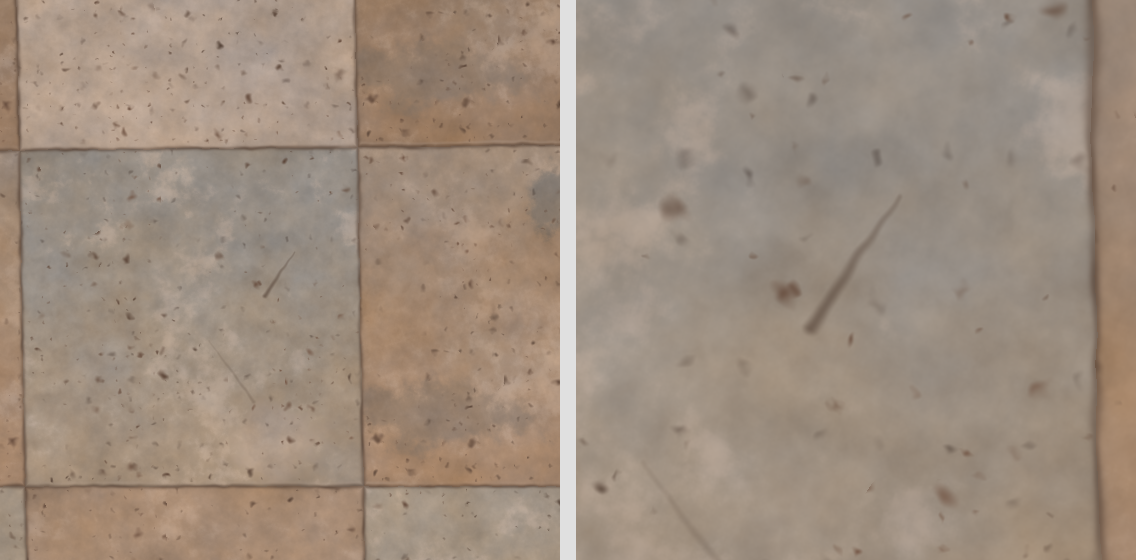
Left, the full canvas; right, a detail of the centre.
This texture is drawn by a WebGL 1 fragment shader. Its source:

```glsl
precision highp float;
// Worn stone floor tiles: a slightly skewed square grid with thin soft joints.
// Each tile mixes a grey or warm base with layered noise, ragged stains,
// clustered soft pits and a few tapering scratches.

uniform vec2 u_resolution;

#define PITCH vec2(0.604, 0.600)
#define CORNER vec2(0.047, 0.131)
#define JOINT_HALF 0.0034
#define PIT_CHANCE 0.30
#define SPECK_CHANCE 0.17
#define MOTTLE 0.17
#define GREY vec3(0.640, 0.580, 0.515)
#define WARM vec3(0.645, 0.535, 0.445)
#define OCHRE vec3(0.630, 0.500, 0.395)
#define SLATE vec3(0.560, 0.535, 0.510)
#define PALE vec3(0.715, 0.635, 0.575)
#define DARK vec3(0.330, 0.260, 0.215)

float hash(vec2 p) {
  return fract(sin(dot(p, vec2(127.1, 311.7))) * 43758.5453);
}

float noise(vec2 p) {
  vec2 i = floor(p), f = fract(p);
  f = f * f * (3.0 - 2.0 * f);
  return mix(mix(hash(i), hash(i + vec2(1.0, 0.0)), f.x),
             mix(hash(i + vec2(0.0, 1.0)), hash(i + 1.0), f.x), f.y);
}

float fbm(vec2 p) {
  float sum = 0.0, amp = 0.5;
  for (int i = 0; i < 5; i++) {
    sum += amp * noise(p);
    p = mat2(1.6, 1.2, -1.2, 1.6) * p + 7.3;
    amp *= 0.6;
  }
  return sum / 1.153;
}

// One irregular, randomly turned, soft pit per grid cell, kept by chance
float pits(vec2 uv, float cells, float chance) {
  vec2 g = uv * cells, c = floor(g);
  vec2 v = fract(g) - 0.35 - 0.3 * vec2(hash(c + 3.1), hash(c + 8.7));
  float a = 6.283 * hash(c + 1.9);
  v = mat2(cos(a), sin(a), -sin(a), cos(a)) * v;
  v.x *= 1.0 + 0.8 * hash(c + 5.3);
  v += 0.16 * (vec2(noise(g * 6.0), noise(g * 6.0 + 31.0)) - 0.5);
  float r = 0.14 + 0.13 * pow(hash(c + 6.1), 2.0);
  float strength = 0.25 + 0.75 * hash(c + 2.3);
  return step(hash(c), chance) * strength * (1.0 - smoothstep(0.0, r, length(v)));
}

// Line from a along dir, thinning towards its far end
float scratch(vec2 f, vec2 a, vec2 dir, float width) {
  vec2 v = f - a;
  float t = clamp(dot(v, dir) / dot(dir, dir), 0.0, 1.0);
  float w = width * (1.0 - 0.5 * t);
  return (1.0 - smoothstep(0.0, w, length(v - dir * t))) * (1.0 - 0.6 * t);
}

// Ragged soft stain
float stain(vec2 f, vec2 centre, vec2 size, float ragged) {
  return 1.0 - smoothstep(0.5, 1.2, length((f - centre) / size) + ragged);
}

void main() {
  vec2 p = gl_FragCoord.xy / u_resolution;
  float pixel = 1.0 / u_resolution.y;

  // Skewed grid with slightly wavering joints
  vec2 skew = vec2(-0.017 * p.y, 0.010 * p.x * smoothstep(0.1, 0.7, p.y));
  vec2 waver = vec2(noise(p * 12.0), noise(p * 12.0 + 40.0)) - 0.5;
  waver += 0.8 * (vec2(noise(p * 60.0), noise(p * 60.0 + 40.0)) - 0.5);
  vec2 q = (p - CORNER - skew + 0.0028 * waver) / PITCH;
  vec2 id = floor(q), f = fract(q);

  // Warm tiles of one column share their markings
  float warm = mod(id.x + min(id.y, 0.0), 2.0);
  float upper = step(0.5, id.y);
  vec2 seed = 13.0 * vec2(id.x, id.y * (1.0 - warm)) + 20.0;
  vec2 uv = f + seed;
  float broad = fbm(uv * 3.0);
  float cloud = fbm(uv * vec2(7.0, 8.0) + 50.0);
  float blotch = fbm(uv * 15.0 + 70.0);
  float fine = fbm(uv * 30.0);
  float ragged = (cloud - 0.5) * 1.8 + (fine - 0.5) * 0.9;

  // Base tone: cooler above, warmer below
  vec3 col = mix(GREY, WARM, warm);
  float cool = smoothstep(0.35, 1.0, f.y + (broad - 0.5) * 1.4) * step(-0.5, id.y);
  col = mix(col, SLATE, cool * mix(0.75, 0.40, warm) * (1.0 - upper * (1.0 - warm)));
  col = mix(col, OCHRE, smoothstep(0.6, 0.0, f.y + ragged * 0.4) * mix(0.20, 0.55, warm));
  col = mix(col, PALE, upper * (1.0 - warm) * 0.80);
  col *= 1.0 - 0.08 * upper * warm;

  // Stains and pale wear
  col = mix(col, SLATE * vec3(0.97, 0.90, 0.84), 0.50 * warm * stain(f, vec2(0.25, 0.22), vec2(0.30, 0.09), ragged));
  col = mix(col, SLATE * 0.88, 0.65 * warm * step(0.5, id.x) * stain(f, vec2(0.58, 0.86), vec2(0.07, 0.09), ragged));
  col = mix(col, PALE, 0.55 * (1.0 - warm) * stain(f, vec2(0.73, 0.14), vec2(0.15, 0.10), ragged));
  float wear = smoothstep(0.52, 0.74, cloud + 0.4 * (fine - 0.5));
  col = mix(col, PALE, mix(0.40, 0.22, warm) * wear);
  col *= 1.0 + MOTTLE * (broad + cloud - 1.0) + 0.14 * (blotch - 0.5) + 0.12 * (fine - 0.5);
  float hue = fbm(uv * 4.0 + 90.0) + 0.6 * fbm(uv * 11.0 + 30.0) - 0.8;
  col.rb += vec2(0.05, -0.06) * hue;

  // Pits and specks gather in clumps over fainter smudges
  float clump = 2.2 * smoothstep(0.2, 0.85, noise(uv * 6.0 + 17.0)) + 0.2;
  vec3 pitColor = DARK * (0.9 + 0.5 * vec3(1.0, 0.8, 0.7) * noise(uv * 6.0 + 5.0));
  col = mix(col, col * vec3(0.72, 0.69, 0.68), 0.8 * pits(uv + 0.71, 15.0, 0.45));
  col = mix(col, pitColor, pits(uv, 11.0, PIT_CHANCE * clump));
  col = mix(col, pitColor, 0.9 * pits(uv + 0.37, 19.0, SPECK_CHANCE * clump));
  col = mix(col, pitColor, 0.5 * pits(uv + 0.53, 28.0, SPECK_CHANCE * clump));

  // The middle tile is scratched
  float lines = scratch(f, vec2(0.72, 0.56), vec2(0.09, 0.13), 0.010);
  lines += 0.4 * scratch(f, vec2(0.68, 0.25), vec2(-0.13, 0.18), 0.009);
  col = mix(col, DARK, 0.6 * lines * (1.0 - min(dot(id, id), 1.0)));

  // Joints of uneven strength with soft shade and a broken pale rim
  vec2 edge = min(f, 1.0 - f) * PITCH;
  float d = min(edge.x, edge.y);
  float w = JOINT_HALF * (0.6 + 0.7 * noise(p * 28.0)) + 0.3 * pixel;
  float above = f.y * PITCH.y;
  float rim = smoothstep(0.003, 0.006, above) * (1.0 - smoothstep(0.006, 0.011, above));
  col = mix(col, PALE, 0.30 * rim * noise(p * 9.0));
  col *= 1.0 - 0.05 * exp(-d / 0.008);
  float joint = exp(-d * d / (w * w)) * (0.40 + 0.40 * noise(p * 34.0 + 9.0));
  col = mix(col, DARK * 1.1, joint);

  gl_FragColor = vec4(clamp(col, 0.0, 1.0), 1.0);
}
```
